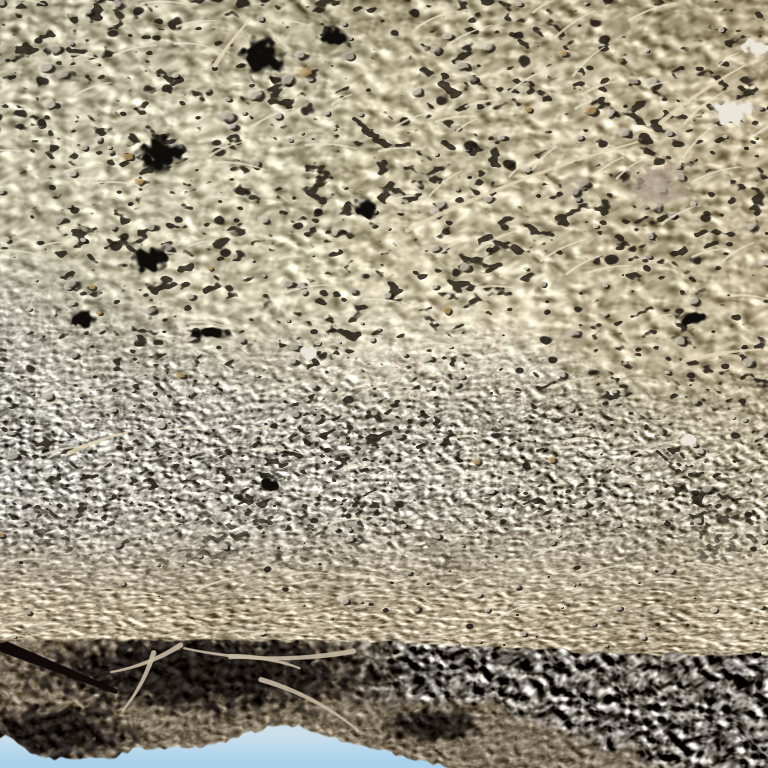
A Shadertoy shader for this texture:

```glsl
// Inverted dry landscape: gravel above, a dark bank with roots, hills and sky.
// Embossed value noise makes the grit; cell loops scatter stones and straws.

float hash(vec2 p) {
  vec3 q = fract(p.xyx * .1031);
  q += dot(q, q.yzx + 33.33);
  return fract((q.x + q.y) * q.z);
}

// Value noise on a turned lattice
float noise(vec2 p) {
  p = mat2(.8, -.6, .6, .8) * p;
  vec2 i = floor(p), f = fract(p);
  f = f * f * (3. - 2. * f);
  return mix(mix(hash(i), hash(i + vec2(1, 0)), f.x),
             mix(hash(i + vec2(0, 1)), hash(i + 1.), f.x), f.y);
}

// Signed relief, lit across the grain
float grit(vec2 q) {
  q += .8 * noise(q * .4);
  return noise(q) - noise(q + vec2(.5, .7)) + .6 * (noise(q * 2.1 + 17.) - .5);
}

// Soft ellipse with a ragged rim
float blob(vec2 p, vec2 centre, vec2 radius, float soft) {
  float rim = .9 * (noise(p * 140.) - .5);
  return 1. - smoothstep(1. - soft, 1. + soft, length((p - centre) / radius) + rim);
}

// Tapered, bowed line from ends.xy to ends.zw
float strand(vec2 p, vec4 ends, float width, float bow) {
  vec2 along = ends.zw - ends.xy;
  float t = clamp(dot(p - ends.xy, along) / dot(along, along), 0., 1.);
  vec2 side = vec2(-along.y, along.x) * bow;
  float d = length(p - ends.xy - along * t - side * t * (1. - t));
  float w = width * (1. - .6 * t), aa = .8 / iResolution.y;
  return 1. - smoothstep(w - aa, w + aa, d);
}

// Small stones, each with a shadow beside it
vec3 scatterStones(vec3 col, vec2 p) {
  for (int k = 0; k < 9; k++) {
    vec2 id = floor(p / .03) + vec2(k % 3, k / 3) - 1.;
    if (hash(id) > .45) continue;
    float kind = hash(id + 5.);
    vec2 c = (id + vec2(hash(id + 11.), hash(id + 23.))) * .03;
    vec2 r = vec2(1, .7) * mix(.003, .01, hash(id + 31.)) * mix(.4, 1., c.y);
    vec3 tint = mix(vec3(.6, .56, .52), vec3(.91, .88, .8), kind);
    if (kind > .95) tint = vec3(.73, .61, .4);
    col = mix(col, vec3(.1, .08, .06), .85 * blob(p, c + r * vec2(.7, -.6), r, .3));
    col = mix(col, tint, .8 * step(.35, kind) * blob(p, c, r, .3));
  }
  return col;
}

// Dry straws, steeper and denser toward the upper right
float scatterStraws(vec2 p) {
  float cover = 0.;
  for (int k = 0; k < 9; k++) {
    vec2 id = floor(p / .06) + vec2(k % 3, k / 3) - 1.;
    vec2 c = (id + vec2(hash(id + 41.), hash(id + 53.))) * .06;
    float grassy = smoothstep(.3, .7, c.x) * smoothstep(.55, .8, c.y);
    if (hash(id + 67.) > mix(.35, .6, grassy)) continue;
    float angle = mix(.1, .5, grassy) + .6 * (hash(id + 71.) - .5);
    vec2 arm = vec2(cos(angle), sin(angle)) * mix(.012, .035, hash(id + 83.));
    cover = max(cover, strand(p, vec4(c - arm, c + arm), .0018, .2));
  }
  return cover;
}

vec3 ground(vec2 p) {
  float near = smoothstep(.4, .65, p.y + .12 * (p.x - .5) + .1 * (noise(p * 6.) - .5));
  float far = 1. - smoothstep(.2, .36, p.y);
  vec3 sand = mix(vec3(.78, .76, .66), vec3(.74, .69, .57), p.x);
  vec3 gravel = mix(vec3(.66, .65, .62), vec3(.71, .68, .6), p.x);
  vec3 col = mix(mix(gravel, vec3(.7, .65, .55), far), sand, near);
  col += .08 * blob(p, vec2(.55, .58), vec2(.22, .07), .7) + .1 * (noise(p * 14.) - .5);
  col -= .07 * smoothstep(.85, 1., p.y);
  float fine = mix(.72 * grit(p * vec2(140, 210)), .5 * grit(p * vec2(110, 270)), far);
  col += mix(fine, .4 * grit(p * vec2(75, 105)), near);
  // Shadowed gaps between clods
  float gaps = mix(noise(p * vec2(130, 190)), noise(p * vec2(75, 115)), near);
  gaps += .35 * (noise(p * 17.) + noise(p * vec2(160, 240)) - 1.);
  col = mix(col, vec3(.13, .11, .08), (.85 - .75 * far) * smoothstep(.75, .92, gaps));
  col = scatterStones(col, p);
  col = mix(col, vec3(.93, .9, .8), .75 * scatterStraws(p));
  // Large hollows, pale stones and long straws
  vec4 hollows[9] = vec4[](vec4(.341, .925, .024, .022), vec4(.21, .8, .024, .02),
    vec4(.437, .95, .017, .012), vec4(.476, .729, .012, .012), vec4(.195, .662, .02, .015),
    vec4(.11, .583, .015, .009), vec4(.275, .566, .022, .006),
    vec4(.902, .586, .019, .009), vec4(.35, .369, .016, .007));
  for (int i = 0; i < 9; i++)
    col = mix(col, vec3(.06, .05, .04), blob(p, hollows[i].xy, hollows[i].zw, .3));
  col = mix(col, vec3(.68, .62, .56), .7 * blob(p, vec2(.853, .757), vec2(.035, .025), .3));
  vec3 pale[4] = vec3[](vec3(.955, .855, .022), vec3(.985, .938, .015),
    vec3(.404, .541, .012), vec3(.898, .428, .009));
  for (int i = 0; i < 4; i++)
    col = mix(col, vec3(.92, .9, .85), blob(p, pale[i].xy, pale[i].z * vec2(1, .75), .2));
  vec4 straws[5] = vec4[](vec4(.53, .7, .83, .815), vec4(.86, .84, .97, .915),
    vec4(.28, .915, .326, .975), vec4(.89, .53, .99, .545), vec4(.09, .41, .165, .437));
  for (int i = 0; i < 5; i++)
    col = mix(col, vec3(.9, .85, .72), .85 * strand(p, straws[i], .003, .1));
  return col;
}

vec3 bank(vec2 p) {
  float relief = grit(p * vec2(110, 130));
  vec3 col = vec3(.5, .45, .37) + .35 * grit(p * vec2(130, 170));
  float slope = p.y - .085 + .36 * max(p.x - .64, 0.) + .03 * (noise(p * 40.) - .5);
  float rubble = smoothstep(.4, .54, p.x) * smoothstep(-.01, .015, slope);
  col = mix(col, vec3(.38, .36, .33) + .95 * relief, rubble);
  float dark = blob(p, vec2(.27, .125), vec2(.2, .05), .4);
  dark = max(dark, blob(p, vec2(.07, .045), vec2(.09, .035), .4));
  dark = max(dark, blob(p, vec2(.56, .055), vec2(.06, .02), .4));
  col = mix(col, vec3(.09, .07, .06) + .2 * relief, .92 * dark);
  col = mix(col, vec3(.06, .04, .03), strand(p, vec4(0, .16, .15, .1), .008, 0.));
  vec4 roots[5] = vec4[](vec4(.235, .16, .145, .125), vec4(.2, .15, .16, .075),
    vec4(.3, .145, .39, .13), vec4(.46, .152, .24, .156), vec4(.34, .115, .465, .05));
  for (int i = 0; i < 5; i++)
    col = mix(col, vec3(.78, .73, .64), .9 * strand(p, roots[i], .0035, .2));
  return col;
}

void mainImage(out vec4 fragColor, in vec2 fragCoord) {
  vec2 p = fragCoord / iResolution.xy;
  float aa = 1.5 / iResolution.y, x = p.x;
  float ledge = .166 - .018 * smoothstep(.4, .9, x) + .006 * (noise(p.xx * 40.) - .5);
  float skyline = .042 - .03 * smoothstep(0., .06, x) + .014 * smoothstep(.14, .18, x)
    + .03 * exp(-pow(abs(x - .37) / .07, 2.)) - .032 * smoothstep(.45, .64, x);
  skyline += .006 * (noise(p.xx * 90.) - .5);
  vec3 sky = mix(vec3(.66, .82, .92), vec3(.8, .88, .92), smoothstep(0., .05, p.y));
  vec3 col = mix(sky, bank(p), smoothstep(-aa, aa, p.y - skyline));
  col = mix(col, ground(p), smoothstep(-aa, aa, p.y - ledge));
  fragColor = vec4(clamp(col, 0., 1.), 1);
}
```
